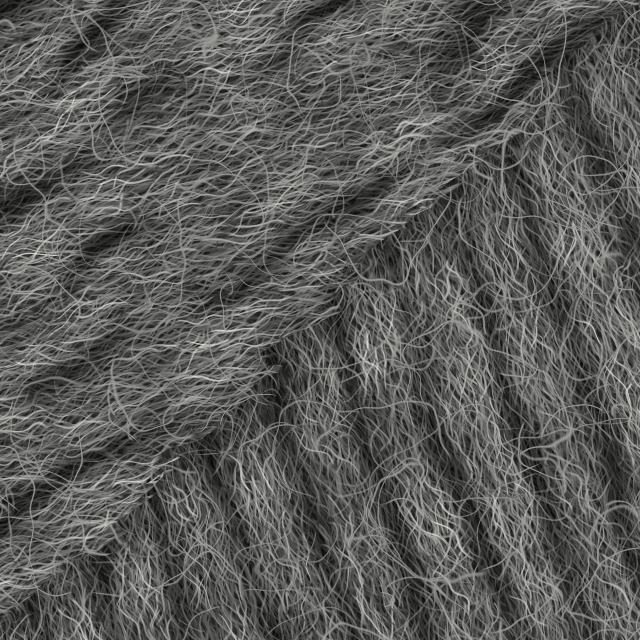
A Shadertoy shader for this texture:

```glsl
// Grey wool yarn: a diagonal band of plied strands lying over steep strands.
// Layers of wavy fibres are stacked from dark to light in stretched cells,
// shaded by rounded strand profiles, then covered with loose curling hairs.

float hash(vec2 p) {
    vec3 q = fract(p.xyx * 0.1031);
    q += dot(q, q.yzx + 33.33);
    return fract((q.x + q.y) * q.z);
}

float noise(vec2 p) {
    vec2 i = floor(p), f = fract(p);
    f = f * f * (3.0 - 2.0 * f);
    return mix(mix(hash(i), hash(i + vec2(1, 0)), f.x),
               mix(hash(i + vec2(0, 1)), hash(i + vec2(1, 1)), f.x), f.y);
}

vec2 noise2(vec2 p) {
    return vec2(noise(p), noise(p + 71.7)) - 0.5;
}

vec2 rotate(vec2 p, float a) {
    float c = cos(a), s = sin(a);
    return vec2(c * p.x + s * p.y, c * p.y - s * p.x);
}

// Coverage of a thin line at distance d
float hair(float d, float halfWidth) {
    float soft = 0.9 / iResolution.y;
    return 1.0 - smoothstep(halfWidth - soft, halfWidth + soft, d);
}

// Stacked fibres running along an angle, darkened by the strand shade
float fibres(vec2 p, float angle, float spread, float shade, float seed) {
    float tone = 0.1 * shade;
    for (int i = 0; i < 18; i++) {
        float depth = float(i) / 17.0;
        float id = float(i) * 13.0 + seed;
        float turn = angle + (hash(vec2(id, 3.0)) - 0.5) * spread;
        vec2 q = p + 0.028 * noise2(p * 11.0 + id) + 0.009 * noise2(p * 36.0 + id);
        q = rotate(q, turn) + 5.0;
        float row = floor(q.y / 0.013);
        float light = mix(shade, 1.0, 0.2 * depth * depth);
        for (float k = -1.0; k <= 1.0; k++) {
            float r = row + k;
            float along = q.x / 0.09 + hash(vec2(r, id));
            vec2 cell = vec2(floor(along), r + id * 7.0);
            float u = fract(along), a = hash(cell), b = hash(cell + 37.0);
            float phase = 6.28 * b + u * (5.0 + 7.0 * a);
            float bend = 0.003 * sin(phase) + (a - 0.5) * (u - 0.5) * 0.016;
            float slope = 0.003 * cos(phase) * (5.0 + 7.0 * a) / 0.09;
            float d = abs(q.y - (r + 0.2 + 0.6 * b) * 0.013 - bend);
            d /= sqrt(1.0 + slope * slope);
            float ends = smoothstep(0.0, 0.15, u) * smoothstep(1.0, 0.85, u);
            float glint = hash(cell + 91.0);
            float ink = mix(0.1, 0.58, pow(depth, 1.3)) * (0.45 + 0.9 * glint);
            tone = mix(tone, ink * light, 0.82 * ends * hair(d, 0.0012));
        }
    }
    return tone;
}

// Rounded strand: bright on its crown, dark in a patchy groove
float strandShade(float s, float depth, float patchy) {
    float groove = abs(fract(s) - 0.5) * 2.0;
    return 1.14 - depth * smoothstep(0.4, 1.0, groove) * patchy;
}

// Long stray curls; returns coverage
float looseHairs(vec2 p) {
    float cover = 0.0;
    for (int i = 0; i < 7; i++) {
        float id = float(i) * 19.0 + 4.0;
        vec2 q = p + 0.06 * noise2(p * 10.0 + id) + 0.018 * noise2(p * 29.0 + id);
        q = rotate(q, id) / 0.14;
        for (int n = 0; n < 9; n++) {
            vec2 cell = floor(q) + vec2(n % 3, n / 3) - 1.0;
            float a = hash(cell + id), b = hash(cell + id + 43.0);
            vec2 v = q - cell - vec2(a, b);
            float radius = 0.12 + 0.65 * hash(cell + id + 87.0);
            float facing = dot(normalize(v + 0.0001), rotate(vec2(1, 0), 6.28 * fract(a * 7.0 + b)));
            float arc = smoothstep(0.0, 0.25, facing - 0.7 + 0.9 * b);
            float d = abs(length(v) - radius) * 0.14;
            cover = max(cover, arc * (0.3 + 0.65 * a) * hair(d, 0.0013));
        }
    }
    return cover;
}

void mainImage(out vec4 fragColor, in vec2 fragCoord) {
    vec2 p = fragCoord / iResolution.y;
    vec2 wobble = noise2(p * 6.0);
    float mottle = 0.8 + 0.36 * noise(p * 13.0 + 9.0);

    // Diagonal edge between the two bands, frayed along the slanted fibres
    float fray = noise(rotate(p + 0.02 * noise2(p * 20.0), 0.45) * vec2(16, 130)) - 0.5;
    float edge = p.y - p.x - 0.015 + 0.05 * noise2(p * 10.0).x + 0.055 * fray;
    float over = smoothstep(-0.008, 0.008, edge);
    float tone = 0.0;

    // Steep strands, shadowed beneath the edge
    if (over < 1.0) {
        float s = (p.x - 0.3 * (1.0 - p.y)) / 0.122 - 0.08 + 0.35 * wobble.x;
        float shade = strandShade(s, 0.76, 0.45 + 0.6 * noise(p * 8.0 + 30.0));
        shade *= mottle * mix(0.6, 1.0, smoothstep(0.0, 0.12, -edge));
        tone = fibres(p, -1.27, 1.2, shade, 5.0);
    }
    // Slanted strands, looser and with broken grooves
    if (over > 0.0) {
        float s = (p.y - 0.65 * p.x) / 0.165 + 0.7 * wobble.y;
        float patchy = smoothstep(0.15, 0.75, noise(rotate(p, 0.6) * vec2(6, 13) + 50.0));
        float shade = strandShade(s, 0.76, patchy) * mottle;
        tone = mix(tone, fibres(p, 0.56, 1.4, shade, 301.0), over);
    }

    tone = mix(tone, 0.62, looseHairs(p));
    fragColor = vec4(tone * vec3(1.0, 1.0, 0.98), 1.0);
}
```
